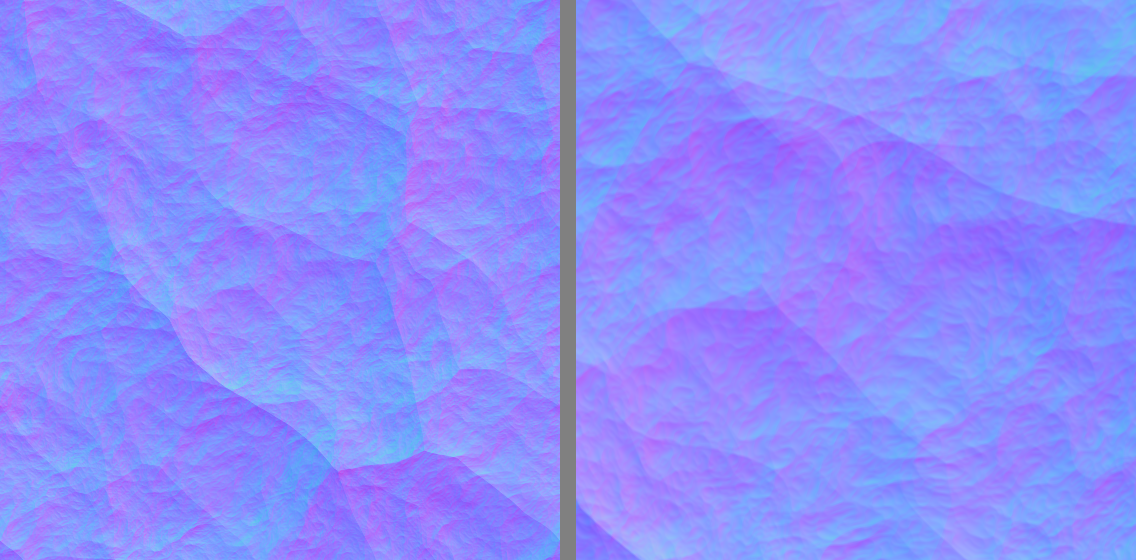
Left, the full canvas; right, a detail of the centre.
Reproduce this texture map procedurally as a WebGL 2 fragment shader.

```glsl
#version 300 es
precision highp float;
precision highp int;

uniform vec2 u_resolution;
out vec4 fragColor;

// Lattice counts along the two diagonals: whole numbers keep the tile seamless
const vec2 BOULDER_COUNT = vec2(2.0, 3.0);
const vec2 LUMP_COUNT = vec2(4.0, 4.0);
const vec2 GRAIN_COUNT = vec2(7.0, 6.0);
const vec2 BEND_COUNT = vec2(3.0, 3.0);
const vec2 RIPPLE_COUNT = vec2(11.0, 10.0);

const float BOULDER_HEIGHT = 0.030;
const float LUMP_HEIGHT = 0.013;
const float GRAIN_HEIGHT = 0.0070;
const float GRAIN_GAIN = 0.47;
const int GRAIN_OCTAVES = 5;
const float SIZE_VARIATION = 0.28;
const float JITTER = 0.84;
const float BEND = 0.035;
const float RIPPLE = 0.008;

const float SAMPLE_STEP = 0.0009;
const vec2 SLOPE_GAIN = vec2(1.0, 1.2);
const float SLOPE_SKEW = 0.3;
const vec3 NEUTRAL = vec3(0.547, 0.547, 0.515);
const float TAU = 6.2831853;

vec2 hash2(vec2 cell, float seed) {
    uvec3 v = uvec3(cell, seed) * 1664525u + 1013904223u;
    v.x += v.y * v.z;
    v.y += v.z * v.x;
    v.z += v.x * v.y;
    v ^= v >> 16u;
    v.x += v.y * v.z;
    v.y += v.z * v.x;
    return vec2(v.xy >> 8u) / 16777216.0;
}

// Diagonal lattice; one canvas step moves it by (+-count.x, count.y)
vec2 toLattice(vec2 p, vec2 count) {
    return vec2(p.x - p.y, p.x + p.y) * count;
}

vec2 wrapCell(vec2 cell, vec2 count) {
    cell -= count * floor((cell.x + 0.5) / count.x);
    float span = 2.0 * count.y;
    cell.y -= span * floor((cell.y + 0.5) / span);
    return cell;
}

float cornerRamp(vec2 cell, vec2 offset, vec2 count, float seed) {
    float angle = TAU * hash2(wrapCell(cell, count), seed).x;
    return dot(vec2(cos(angle), sin(angle)), offset);
}

float gradientNoise(vec2 p, vec2 count, float seed) {
    vec2 q = toLattice(p, count) + 0.37 * seed;
    vec2 cell = floor(q);
    vec2 f = q - cell;
    vec2 blend = f * f * f * (f * (f * 6.0 - 15.0) + 10.0);
    vec2 e = vec2(1.0, 0.0);
    float low = mix(cornerRamp(cell, f, count, seed),
                    cornerRamp(cell + e.xy, f - e.xy, count, seed), blend.x);
    float high = mix(cornerRamp(cell + e.yx, f - e.yx, count, seed),
                     cornerRamp(cell + e.xx, f - e.xx, count, seed), blend.x);
    return mix(low, high, blend.y);
}

// Rounded mounds of mixed size, meeting in sharp creases
float mounds(vec2 p, vec2 count, float seed) {
    vec2 q = toLattice(p, count);
    vec2 cell = floor(q);
    float depth = 8.0;
    for (int y = -1; y <= 1; y++) {
        for (int x = -1; x <= 1; x++) {
            vec2 site = cell + vec2(x, y);
            vec2 id = wrapCell(site, count);
            vec2 center = site + 0.5 + JITTER * (hash2(id, seed) - 0.5);
            vec2 away = q - center;
            float sink = SIZE_VARIATION * hash2(id, seed + 1.0).x;
            depth = min(depth, dot(away, away) + sink);
        }
    }
    return -depth;
}

vec2 warp(vec2 p, vec2 count, float seed) {
    return vec2(gradientNoise(p, count, seed), gradientNoise(p, count, seed + 1.0));
}

float surfaceHeight(vec2 p) {
    p += BEND * warp(p, BEND_COUNT, 21.0) + RIPPLE * warp(p, RIPPLE_COUNT, 31.0);
    float height = BOULDER_HEIGHT * mounds(p, BOULDER_COUNT, 3.0)
                 + LUMP_HEIGHT * mounds(p, LUMP_COUNT, 8.0);
    float amplitude = GRAIN_HEIGHT;
    vec2 count = GRAIN_COUNT;
    for (int i = 0; i < GRAIN_OCTAVES; i++) {
        height += amplitude * abs(gradientNoise(p, count, 41.0 + float(i)));
        amplitude *= GRAIN_GAIN;
        count *= 2.0;
    }
    return height;
}

void main() {
    vec2 p = gl_FragCoord.xy / u_resolution;

    // Slope by central differences
    vec2 e = vec2(SAMPLE_STEP, 0.0);
    vec2 slope = vec2(surfaceHeight(p + e.xy) - surfaceHeight(p - e.xy),
                      surfaceHeight(p + e.yx) - surfaceHeight(p - e.yx)) / (2.0 * SAMPLE_STEP);

    // Encode the normal as colour
    slope = SLOPE_GAIN * (slope - SLOPE_SKEW * slope.yx);
    vec3 normal = normalize(vec3(slope, 1.0));
    fragColor = vec4(clamp(0.5 * normal + NEUTRAL - vec3(0.0, 0.0, 0.5) + vec3(0.0, 0.0, 0.5), 0.0, 1.0), 1.0);
}
```
